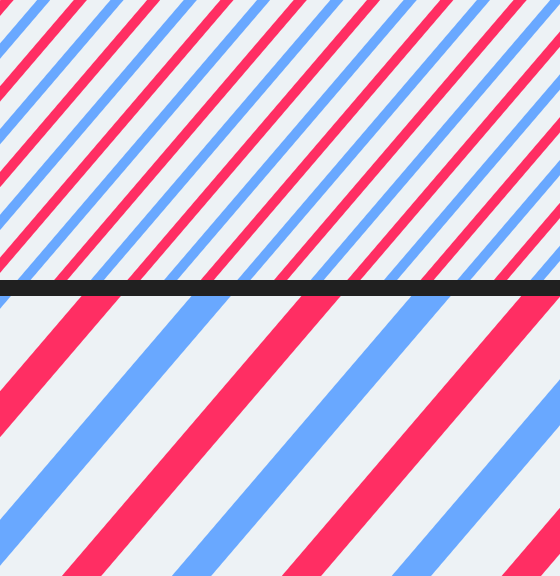
Top, the full canvas; bottom, a detail of the centre.
Write a WebGL 1 fragment shader that draws this pattern.

```glsl
precision highp float;

// Slanted candy stripes: red and blue bands alternate on a pale ground.
// Each pixel is projected on the stripe normal, folded into one period,
// and each band is drawn from its signed distance with a smoothed edge.

// Lengths are in canvas heights, measured across the stripes.
#define STRIPE_ANGLE 49.45
#define PERIOD 0.1989
#define BAND_WIDTH 0.0356
#define RED_OFFSET 0.0192
#define EDGE_PIXELS 1.0
#define GROUND_COLOR vec3(0.93, 0.95, 0.96)
#define RED_COLOR vec3(1.0, 0.18, 0.39)
#define BLUE_COLOR vec3(0.41, 0.66, 1.0)

uniform vec2 u_resolution;

// Coverage of the repeated band whose centre line lies at the given offset.
float bandCoverage(float across, float offset, float edge) {
    float fromCentre = (fract((across - offset) / PERIOD + 0.5) - 0.5) * PERIOD;
    float signedDistance = abs(fromCentre) - 0.5 * BAND_WIDTH;
    return clamp(0.5 - signedDistance / edge, 0.0, 1.0);
}

void main() {
    vec2 position = gl_FragCoord.xy / u_resolution.y;
    float edge = EDGE_PIXELS / u_resolution.y;

    // Distance across the stripes, starting at the top left corner.
    float angle = radians(STRIPE_ANGLE);
    vec2 normal = vec2(sin(angle), -cos(angle));
    float across = dot(position - vec2(0.0, 1.0), normal);

    // Blue runs midway between the red bands.
    float red = bandCoverage(across, RED_OFFSET, edge);
    float blue = bandCoverage(across, RED_OFFSET + 0.5 * PERIOD, edge);

    vec3 color = mix(GROUND_COLOR, RED_COLOR, red);
    color = mix(color, BLUE_COLOR, blue);
    gl_FragColor = vec4(color, 1.0);
}
```
